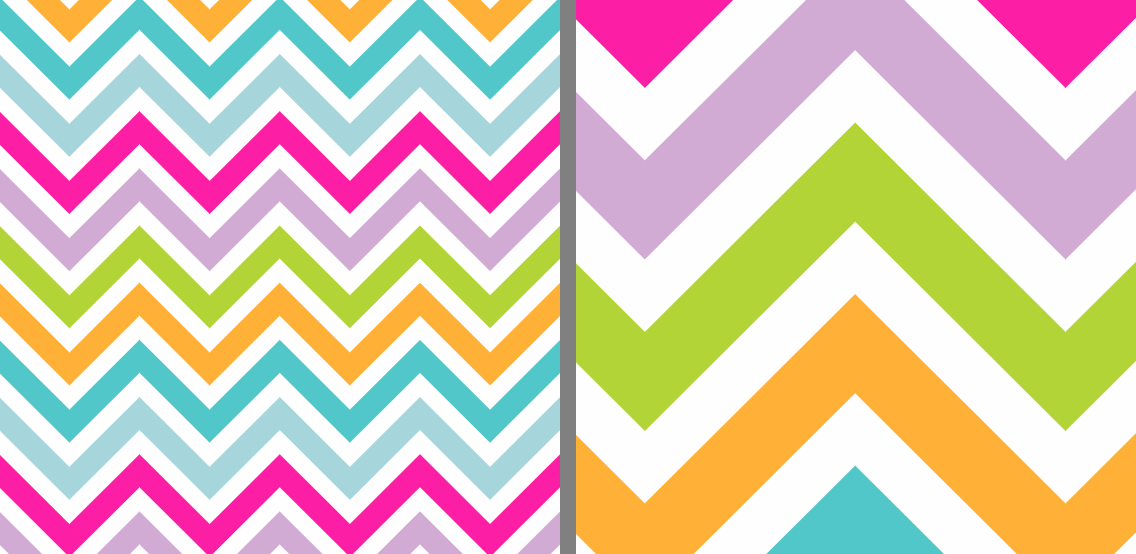
Left, the full canvas; right, a detail of the centre.
This pattern is drawn by a Shadertoy shader. Its source:

```glsl
// Horizontal chevron stripes in six repeating colours on white.

// Lengths are fractions of the canvas width
#define PERIOD 0.2504      // peak to peak
#define PEAK_X -0.0013     // position of the first peak
#define AMPLITUDE 0.1246   // drop from peak to valley
#define PITCH 0.1021       // vertical step between stripes
#define THICKNESS 0.0590   // vertical stripe thickness
#define FIRST_TOP -0.0057  // peak of the first stripe, below the top edge
#define BACKGROUND vec3(0.996)

// Stripe colours from top to bottom
const vec3 PALETTE[6] = vec3[6](
    vec3(0.32, 0.78, 0.79),  // teal
    vec3(0.65, 0.84, 0.86),  // pale blue
    vec3(0.99, 0.12, 0.65),  // magenta
    vec3(0.82, 0.67, 0.83),  // lavender
    vec3(0.70, 0.83, 0.21),  // green
    vec3(1.00, 0.69, 0.21)   // orange
);

// Triangle wave: 0 at each peak, 1 at each valley
float zigzag(float x) {
    return 1.0 - abs(2.0 * fract((x - PEAK_X) / PERIOD) - 1.0);
}

void mainImage(out vec4 fragColor, in vec2 fragCoord) {
    float pixel = 1.0 / iResolution.x;
    float x = fragCoord.x * pixel;
    float depth = (iResolution.y - fragCoord.y) * pixel;

    // Straighten the chevrons, then find the nearest stripe centre
    float level = depth - FIRST_TOP - AMPLITUDE * zigzag(x) - 0.5 * THICKNESS;
    float row = floor(level / PITCH + 0.5);
    float offset = level - row * PITCH;

    // Perpendicular distance to the slanted stripe edge
    float slope = 2.0 * AMPLITUDE / PERIOD;
    float dist = (abs(offset) - 0.5 * THICKNESS) * inversesqrt(1.0 + slope * slope);
    float coverage = clamp(0.5 - dist / pixel, 0.0, 1.0);

    vec3 stripe = PALETTE[int(mod(row, 6.0))];
    fragColor = vec4(mix(BACKGROUND, stripe, coverage), 1.0);
}
```
